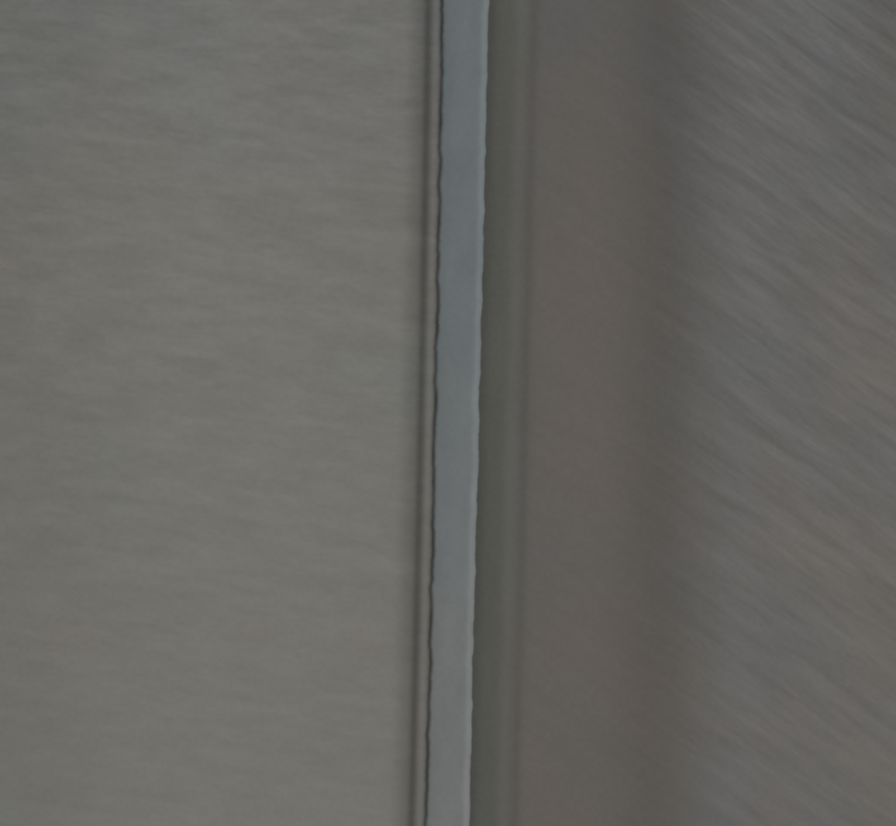
Give the GLSL for this texture, as a WebGL 1 fragment shader.

```glsl
precision highp float;
uniform vec2 u_resolution;

float hash(vec2 p) {
  vec3 q = fract(vec3(p.xyx) * 0.1031);
  q += dot(q, q.yzx + 33.33);
  return fract((q.x + q.y) * q.z);
}

float noise(vec2 p) {
  vec2 i = floor(p), f = fract(p);
  f = f * f * (3.0 - 2.0 * f);
  return mix(mix(hash(i), hash(i + vec2(1.0, 0.0)), f.x),
             mix(hash(i + vec2(0.0, 1.0)), hash(i + vec2(1.0)), f.x), f.y);
}

// Signed fractal noise, centred on zero
float fbm(vec2 p) {
  float sum = 0.0, amp = 0.5;
  for (int i = 0; i < 4; i++) {
    sum += amp * (noise(p) - 0.5);
    p = p * 2.03 + 17.7;
    amp *= 0.55;
  }
  return sum;
}

// Soft vertical ridge or groove centred on zero
float ridge(float d, float width) {
  return exp(-d * d / (width * width));
}

vec3 leftPanel(vec2 uv, float seam) {
  vec3 col = mix(vec3(0.437, 0.432, 0.412), vec3(0.418, 0.418, 0.408), smoothstep(0.6, 1.0, uv.y));
  col *= 1.0 + 0.03 * ridge(uv.x - 0.27, 0.2) - 0.03 * ridge(uv.x, 0.1);

  // Brushed grain, nearly horizontal and stronger towards the top
  vec2 p = vec2(uv.x, uv.y + 0.12 * uv.x);
  float grain = fbm(p * vec2(22.0, 85.0)) + 0.5 * fbm(p * vec2(70.0, 130.0));
  col += grain * mix(0.024, 0.05, uv.y);
  col += vec3(0.015, 0.0, -0.012) * fbm(uv * 9.0);

  // Rolled lip beside the seam
  float d = uv.x - seam;
  col *= 1.0 - 0.15 * smoothstep(-0.045, -0.018, d);
  col *= 1.0 - 0.20 * ridge(d + 0.016, 0.0045);
  col += 0.035 * ridge(d + 0.007, 0.004);
  return col;
}

vec3 rightPanel(vec2 uv, float edge) {
  // Broad folds: brown slope, dark valley, grey face
  vec3 brown = mix(vec3(0.372, 0.358, 0.340), vec3(0.355, 0.348, 0.340), uv.y);
  float valley = 0.735 + 0.012 * (uv.y - 0.5);
  vec3 col = mix(brown, vec3(0.392, 0.388, 0.381), smoothstep(valley - 0.01, valley + 0.11, uv.x));
  col *= 1.0 - 0.065 * ridge(uv.x - valley, 0.045);
  col += vec3(0.016, 0.008, 0.002) * ridge(uv.x - 0.66, 0.06) * ridge(uv.y - 0.55, 0.4);
  col *= 1.0 - 0.06 * smoothstep(0.85, 1.0, uv.x) * smoothstep(0.6, 1.0, uv.y);
  col += vec3(0.012, 0.004, -0.004) * smoothstep(0.8, 1.0, uv.x) * (1.0 - uv.y);

  // Diagonal flecks on the grey face
  vec2 p = vec2(uv.x + 0.8 * uv.y, uv.y + 0.65 * uv.x);
  float flecks = fbm(p * vec2(36.0, 75.0)) + 0.5 * fbm(p * vec2(90.0, 120.0));
  col += flecks * mix(0.012, mix(0.04, 0.075, uv.y), smoothstep(0.70, 0.85, uv.x));
  col += vec3(0.018, 0.0, -0.012) * fbm(uv * vec2(14.0, 9.0));

  // Shaded channel next to the strip
  float d = uv.x - edge;
  vec3 channel = vec3(0.325, 0.325, 0.307) + 0.02 * fbm(uv * vec2(60.0, 14.0));
  col = mix(channel, col, smoothstep(0.022, 0.070, d));
  col += 0.022 * ridge(d - 0.036, 0.008);
  col *= 1.0 - 0.045 * ridge(d - 0.051, 0.005);
  col *= 1.0 - 0.13 * ridge(d, 0.009);
  return col;
}

void main() {
  vec2 uv = gl_FragCoord.xy / u_resolution;
  float soft = max(0.0015, 0.8 / u_resolution.x);

  // Leaning boundaries with slightly ragged outlines
  float seam = 0.475 + 0.024 * uv.y - 0.005 * uv.y * uv.y;
  float edge = 0.5235 + 0.0225 * uv.y;
  float seamLine = seam + 0.004 * fbm(vec2(3.0, uv.y * 45.0));
  float edgeLine = edge + 0.003 * fbm(vec2(8.0, uv.y * 55.0));

  // Blue-grey strip with a pale right rim
  vec3 strip = mix(vec3(0.425, 0.432, 0.430), vec3(0.395, 0.420, 0.428), smoothstep(0.1, 0.8, uv.y));
  strip += 0.03 * fbm(uv * vec2(60.0, 25.0));
  strip *= 1.0 - 0.05 * ridge(uv.x - seam, 0.012);
  strip += 0.045 * ridge(uv.x - edgeLine + 0.004, 0.004);

  vec3 col = mix(leftPanel(uv, seam), strip, smoothstep(-soft, soft, uv.x - seamLine));
  col = mix(col, rightPanel(uv, edge), smoothstep(-soft, soft, uv.x - edgeLine));

  // Dark crack along the seam
  float crack = 0.30 + 0.12 * noise(vec2(5.0, uv.y * 60.0));
  col *= 1.0 - crack * ridge(uv.x - seamLine, 0.0024);

  col += 0.010 * (noise(uv * vec2(260.0, 240.0)) - 0.5);
  gl_FragColor = vec4(col, 1.0);
}
```
